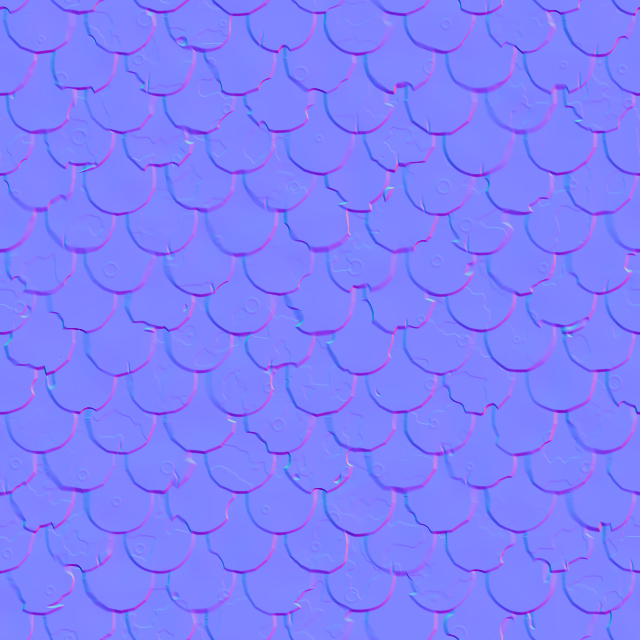
A Shadertoy shader for this texture map:

```glsl
// Tangent-space normal map of overlapping, weathered fish-scale roof tiles.
// A layered height field is built row by row from rounded tile shapes with
// bevels, chips and ledges; its slope is then encoded as a colour.

const float COLUMNS = 8.0;        // tiles across the canvas
const float ROWS = 16.0;          // tile rows down the canvas
const float ROW_PITCH = 0.5;      // row spacing, in tile pitches
const float ROW_START = 0.3125;   // height of the lowest full row's bottom edge
const float RADIUS = 0.462;       // half width of a tile
const float JITTER = 0.035;       // placement variation
const float TILT = 0.042;         // rise of a tile towards its lower edge
const float BEVEL_BOTTOM = 0.05;  // bevel width along the bottom
const float BEVEL_SIDE = 0.075;   // bevel width along the sides
const float CHIP_DEPTH = 0.08;    // material missing from broken edges
const float LEDGE_HEIGHT = 0.0035; // flaked layers on the face
const float RING_HEIGHT = 0.0025; // round blisters
const float CRACK_DEPTH = 0.012;  // short slits at the lower edge
const float SLOPE_STEP = 0.007;   // sampling distance for the slope

float hash(vec2 p) {
    return fract(sin(dot(p, vec2(12.9898, 78.233))) * 43758.5453);
}

float noise(vec2 p) {
    vec2 i = floor(p), f = fract(p);
    f = f * f * (3.0 - 2.0 * f);
    vec2 e = vec2(0.0, 1.0);
    return mix(mix(hash(i), hash(i + e.yx), f.x),
               mix(hash(i + e), hash(i + e.yy), f.x), f.y);
}

// Signed distance to a tile: half circle below, straight sides above.
float tileDistance(vec2 p, vec2 id, vec2 seed) {
    vec2 v = vec2(p.x, min(p.y, 0.0));
    float facet = mix(0.38, 0.62, hash(id + 3.1));
    float angle = atan(v.y, v.x) + hash(id + 5.7) * facet;
    float faceted = length(v) * cos(mod(angle, facet) - 0.5 * facet);
    float d = mix(length(v), faceted, hash(id + 8.3)) - RADIUS;
    d += 0.03 * (noise(p * 4.0 + seed) - 0.4);
    float chip = smoothstep(0.62, 0.8, noise(p * 4.5 + seed.yx));
    return d + CHIP_DEPTH * chip * step(0.35, hash(id + 1.9));
}

// Wear on the face of a tile.
float faceRelief(vec2 p, float d, vec2 id, vec2 seed) {
    float h = 0.012 * noise(p * 2.5 + seed);

    // flaked ledges, following the contours of warped noise
    vec2 q = p * 4.2 + seed + 7.0;
    q += 0.5 * noise(p * 11.0 + seed);
    float worn = smoothstep(0.25, 0.7, hash(id + 2.3));
    h -= LEDGE_HEIGHT * worn * smoothstep(0.56, 0.68, noise(q));

    // blister ring
    vec2 centre = vec2(hash(id + 4.4) - 0.5, -0.35 * hash(id + 6.6)) * 0.8;
    float ring = abs(length(p - centre) - mix(0.03, 0.09, hash(id + 7.2)));
    h += RING_HEIGHT * step(0.55, hash(id + 9.5)) * (1.0 - smoothstep(0.0, 0.03, ring));

    // slit running up from the lower edge
    float x = p.x - 0.5 * (hash(id + 11.3) - 0.5) + 0.06 * (noise(p * 9.0 + seed) - 0.5);
    float slit = (1.0 - smoothstep(0.0, 0.028, abs(x))) * smoothstep(-0.2, -0.05, d);
    return h - CRACK_DEPTH * slit * step(0.8, hash(id + 12.7)) * step(p.y, 0.0);
}

// Height of the roof; each higher row is laid over the rows below it.
float roofHeight(vec2 p) {
    float nearestRow = floor((p.y - ROW_START) / ROW_PITCH);
    float height = -TILT * (p.y - ROW_START - (nearestRow - 3.0) * ROW_PITCH - RADIUS);
    for (int i = -2; i <= 1; i++) {
        float row = nearestRow + float(i);
        float shift = 0.5 * (1.0 - mod(row, 2.0));
        float column = floor(p.x - shift + 0.5);
        vec2 id = mod(vec2(column, row), vec2(COLUMNS, ROWS));
        vec2 seed = 40.0 * vec2(hash(id + 0.3), hash(id + 0.7));
        vec2 random = vec2(hash(id + 13.1), hash(id + 14.9)) - 0.5;

        vec2 centre = vec2(column + shift, ROW_START + row * ROW_PITCH + RADIUS);
        vec2 local = p - centre - JITTER * random * vec2(1.0, 1.6);
        float d = tileDistance(local, id, seed);

        float bottomness = smoothstep(0.1, 0.8, -local.y / RADIUS);
        float bevel = mix(BEVEL_SIDE, BEVEL_BOTTOM, bottomness);
        bevel *= 0.8 + 0.9 * smoothstep(0.5, 0.9, noise(local * 3.0 + seed + 19.0));

        float face = -TILT * (p.y - centre.y) + 0.02 * random.x * local.x;
        face += faceRelief(local, d, id, seed);
        height = mix(height, face, smoothstep(0.0, bevel, -d));
    }
    return height;
}

void mainImage(out vec4 fragColor, in vec2 fragCoord) {
    vec2 p = fragCoord / iResolution.xy * COLUMNS;
    vec2 e = vec2(SLOPE_STEP, 0.0);
    vec2 slope = vec2(roofHeight(p + e.xy) - roofHeight(p - e.xy),
                      roofHeight(p + e.yx) - roofHeight(p - e.yx)) / (2.0 * SLOPE_STEP);
    vec3 normal = normalize(vec3(-slope, 1.0));
    fragColor = vec4(0.5 + 0.5 * normal, 1.0);
}
```
